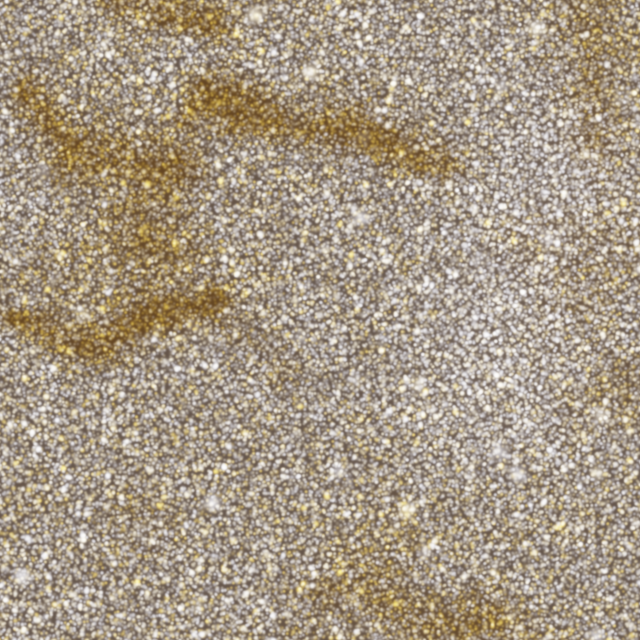
A Shadertoy shader for this texture:

```glsl
// Dense field of white and golden stars crossed by brown dust lanes.

const vec3 ICE  = vec3(0.90, 0.92, 1.00);
const vec3 CREAM = vec3(1.00, 0.94, 0.79);
const vec3 GOLD = vec3(1.00, 0.76, 0.20);
const vec3 HAZE = vec3(0.390, 0.330, 0.290);
const vec3 DUST = vec3(0.385, 0.265, 0.130);

float hash(vec2 p, float seed) {
    return fract(sin(dot(p, vec2(127.1, 311.7)) + seed * 74.7) * 43758.5453);
}

float noise(vec2 p, float seed) {
    vec2 cell = floor(p), f = fract(p);
    f = f * f * (3.0 - 2.0 * f);
    float low = mix(hash(cell, seed), hash(cell + vec2(1, 0), seed), f.x);
    float high = mix(hash(cell + vec2(0, 1), seed), hash(cell + vec2(1, 1), seed), f.x);
    return mix(low, high, f.y);
}

float fbm(vec2 p, float seed) {
    float sum = 0.0, gain = 0.5;
    for (int i = 0; i < 5; i++) {
        sum += gain * noise(p, seed + float(i));
        p = mat2(1.6, 1.2, -1.2, 1.6) * p;
        gain *= 0.5;
    }
    return sum / 0.97;
}

float segmentDistance(vec2 p, vec2 a, vec2 b) {
    vec2 ab = b - a;
    float along = clamp(dot(p - a, ab) / dot(ab, ab), 0.0, 1.0);
    return length(p - a - ab * along);
}

// Soft dust lanes: each entry holds the two ends of a stretch.
float dustLanes(vec2 p) {
    vec4 lanes[10] = vec4[10](
        vec4(0.03, 0.85, 0.12, 0.76), vec4(0.12, 0.76, 0.28, 0.74),
        vec4(0.30, 0.82, 0.44, 0.84), vec4(0.44, 0.84, 0.69, 0.73),
        vec4(0.00, 0.50, 0.16, 0.47), vec4(0.16, 0.47, 0.32, 0.52),
        vec4(0.14, 1.02, 0.33, 0.95), vec4(0.91, 1.00, 0.93, 0.78),
        vec4(0.53, 0.08, 0.76, 0.02), vec4(0.25, 0.72, 0.25, 0.62));
    float clear = 1.0;
    for (int i = 0; i < 10; i++) {
        float d = segmentDistance(p, lanes[i].xy, lanes[i].zw);
        float strength = i < 7 ? 0.75 : 0.45;
        float width = i < 7 ? 0.032 : 0.055;
        clear *= 1.0 - strength * exp(-d * d / (width * width));
    }
    return 1.0 - clear;
}

vec3 starTint(float t) {
    vec3 tint = mix(ICE, CREAM, smoothstep(0.20, 0.55, t));
    return mix(tint, GOLD, smoothstep(0.64, 0.98, t));
}

// One jittered grid of round stars; a higher power makes bright ones rarer.
vec3 starLayer(vec2 p, float cells, float radius, float dimmest, float power,
               float warmth, float seed) {
    vec2 q = p * cells, base = floor(q);
    vec3 light = vec3(0);
    for (int y = -1; y <= 1; y++)
    for (int x = -1; x <= 1; x++) {
        vec2 id = base + vec2(x, y);
        vec2 center = id + vec2(hash(id, seed), hash(id, seed + 1.3));
        vec2 d = q - center;
        float amp = mix(dimmest, 1.0, pow(hash(id, seed + 2.6), power));
        float tone = hash(id, seed + 3.9) + warmth;
        light += amp * starTint(tone) * exp(-dot(d, d) / (radius * radius));
    }
    return light;
}

void mainImage(out vec4 fragColor, in vec2 fragCoord) {
    vec2 uv = fragCoord / iResolution.y;

    // Large scale structure: ragged dust and a pale cloud on the right
    vec2 warp = vec2(fbm(uv * 9.0, 3.0), fbm(uv * 9.0, 11.0)) - 0.5;
    vec2 p = uv + 0.11 * warp;
    float patches = smoothstep(0.50, 0.78, fbm(uv * 5.0, 21.0));
    float ragged = 0.55 + 0.9 * fbm(uv * 26.0, 31.0);
    float dust = clamp(dustLanes(p) * ragged + 0.25 * patches, 0.0, 1.0);
    float cloudDistance = segmentDistance(p, vec2(0.88, 0.74), vec2(0.78, 0.40));
    float cloud = exp(-cloudDistance * cloudDistance / 0.018);
    float warmth = 0.38 * dust - 0.16 * cloud + 0.25 * (fbm(uv * 7.0, 41.0) - 0.5);

    // Stars from fine grains to rare wide glows
    vec3 light = 0.90 * starLayer(uv, 165.0, 0.41, 0.3, 2.0, warmth, 1.0);
    light += 1.05 * starLayer(uv, 108.0, 0.36, 0.25, 2.0, warmth, 7.0);
    light += 2.20 * starLayer(uv, 62.0, 0.25, 0.0, 6.0, warmth + 0.08, 13.0);
    light += 1.50 * starLayer(uv, 10.0, 0.10, 0.0, 8.0, warmth - 0.25, 19.0);

    // Clumping, dimming by dust, brightening in the cloud
    float clumps = 0.65 + 0.40 * noise(uv * 34.0, 51.0) + 0.30 * noise(uv * 75.0, 57.0);
    light *= 1.32 * clumps * (1.0 - 0.52 * dust) * (1.0 + 0.25 * cloud);

    vec3 background = mix(HAZE, DUST, min(1.2 * dust, 1.0)) + 0.03 * cloud;
    vec3 color = 1.0 - (1.0 - background) * exp(-light);
    fragColor = vec4(color, 1.0);
}
```
